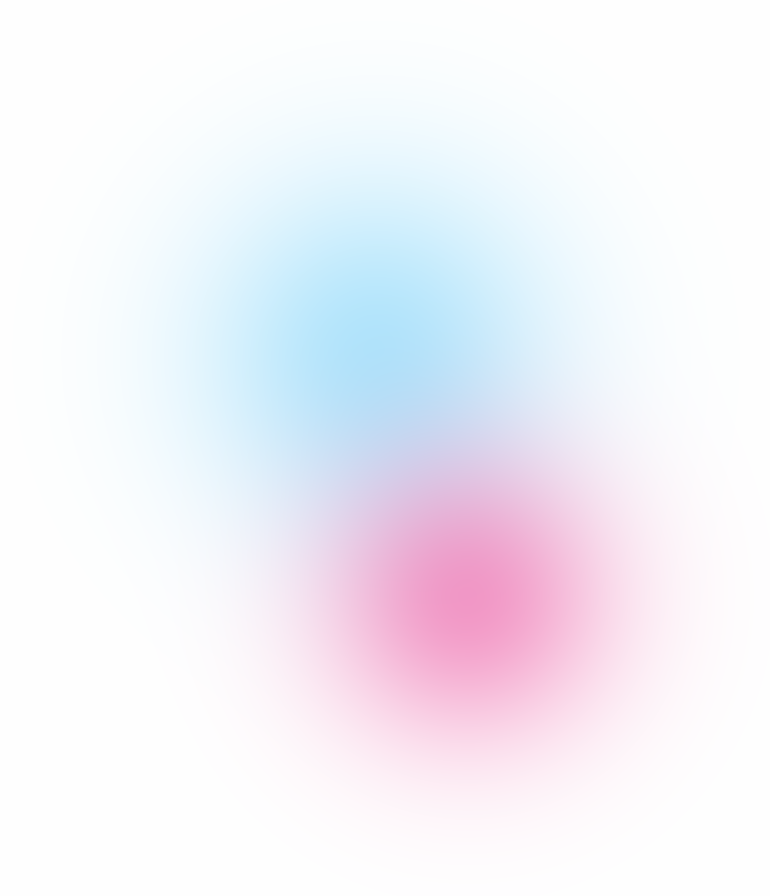
Reproduce this background procedurally as a WebGL 2 fragment shader.

```glsl
#version 300 es
precision highp float;
// Two soft glows, sky blue and pink, overlapping on a near-white ground.

uniform vec2 u_resolution;
out vec4 outColor;

const vec3 GROUND = vec3(0.998);
const vec3 SKY = vec3(0.22, 0.74, 0.97);
const vec3 PINK = vec3(0.925, 0.282, 0.60);

// Centres are fractions of the canvas, spreads are fractions of its height.
const vec2 SKY_CENTRE = vec2(0.488, 0.605);
const vec2 PINK_CENTRE = vec2(0.608, 0.332);
const float SKY_SPREAD = 0.137;
const float PINK_SPREAD = 0.112;
const float SKY_OPACITY = 0.40;
const float PINK_OPACITY = 0.56;

// Gaussian falloff that stays round at any aspect ratio.
float glow(vec2 uv, vec2 centre, float spread) {
    vec2 aspect = vec2(u_resolution.x / u_resolution.y, 1.0);
    vec2 offset = (uv - centre) * aspect / spread;
    return exp(-0.5 * dot(offset, offset));
}

void main() {
    vec2 uv = gl_FragCoord.xy / u_resolution;

    // Layer the pink glow over the blue one.
    vec3 color = GROUND;
    color = mix(color, SKY, SKY_OPACITY * glow(uv, SKY_CENTRE, SKY_SPREAD));
    color = mix(color, PINK, PINK_OPACITY * glow(uv, PINK_CENTRE, PINK_SPREAD));

    outColor = vec4(color, 1.0);
}
```
